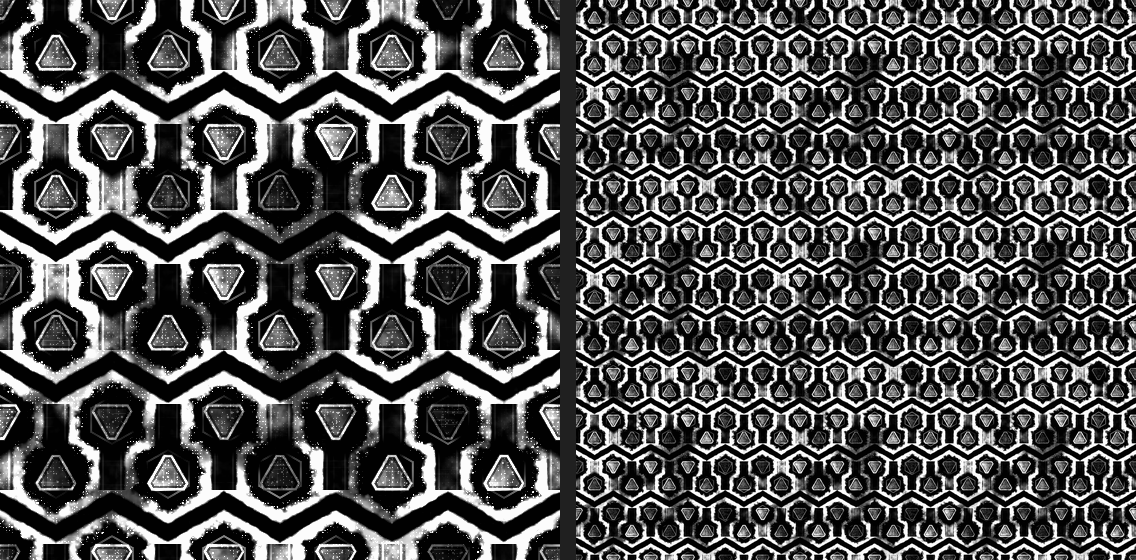
Left: one tile. Right: repeated 3 by 3.
This texture map is drawn by a Shadertoy shader. Its source:

```glsl
// Worn black and white plating: meandering hexagonal bands between zigzag grooves,
// with a clipped triangular stud in every hexagon. Distance functions on a folded
// lattice give the shapes; wrapping value noise and specks give the wear.
#define COLUMNS 5.0
#define ROWS 4.0
#define HEX_INNER 0.28
#define CHANNEL_HALF 0.11
#define GROOVE_HALF 0.068
#define GROOVE_Y 0.53
#define LOWER_OFFSET vec2(0.5, -0.482)
#define STUD_SIDE 0.13
#define STUD_CLIP 0.193
#define EDGE_WEAR 0.11
#define BAND_LIGHT 1.55

const vec2 PITCH = vec2(1.0, COLUMNS / ROWS);

float hash(vec2 p) {
    return fract(sin(dot(p, vec2(127.1, 311.7))) * 43758.5453);
}

// Value noise that wraps after a whole number of cells
float noise(vec2 uv, vec2 cells, float seed) {
    vec2 p = uv * cells, i = floor(p), f = fract(p);
    f = f * f * (3.0 - 2.0 * f);
    vec2 lo = mod(i, cells) + seed, hi = mod(i + 1.0, cells) + seed;
    return mix(mix(hash(lo), hash(vec2(hi.x, lo.y)), f.x),
               mix(hash(vec2(lo.x, hi.y)), hash(hi), f.x), f.y);
}

float fbm(vec2 uv, vec2 cells, float seed) {
    float sum = 0.0, amp = 0.53;
    for (int k = 0; k < 4; k++) {
        sum += amp * noise(uv, cells, seed);
        cells *= 2.0;
        amp *= 0.5;
        seed += 17.0;
    }
    return sum;
}

// Scattered round chips, at most one per cell
float specks(vec2 uv, float cells, float density) {
    vec2 id = mod(floor(uv * cells), cells);
    vec2 center = 0.35 + 0.3 * vec2(hash(id + 3.0), hash(id + 8.0));
    float radius = mix(0.15, 0.36, hash(id + 21.0));
    float d = length(fract(uv * cells) - center);
    return smoothstep(radius, radius * 0.3, d) * step(hash(id + 5.0), density);
}

// Offset from the nearest lattice point
vec2 fold(vec2 p) {
    return p - PITCH * round(p / PITCH);
}

float hexRadius(vec2 p) {
    p = abs(p);
    return max(p.x, 0.5 * p.x + 0.866 * p.y);
}

// Upright triangle with its corners cut off
float studDistance(vec2 p) {
    float side = 0.866 * abs(p.x);
    return max(max(-p.y, side + 0.5 * p.y) - STUD_SIDE,
               max(p.y, side - 0.5 * p.y) - STUD_CLIP);
}

float line(float d, float width) {
    return 1.0 - smoothstep(0.3 * width, width, abs(d));
}

void mainImage(out vec4 fragColor, in vec2 fragCoord) {
    vec2 uv = fragCoord / iResolution.xy;
    vec2 p = uv * COLUMNS;
    float aa = COLUMNS / iResolution.y;

    // Lattice: upper and lower hexagons
    vec2 up = fold(p), low = fold(p - LOWER_OFFSET);
    float hexUp = hexRadius(up), hexLow = hexRadius(low);
    bool isUpper = hexUp < hexLow;
    float hex = min(hexUp, hexLow);
    vec2 id = mod(round((isUpper ? p : p - LOWER_OFFSET) / PITCH), vec2(COLUMNS, ROWS));
    float tint = hash(id + (isUpper ? 31.0 : 57.0));

    // Wear fields
    float grain = fbm(uv, vec2(70.0), 2.0);
    float wear = fbm(uv, vec2(9.0), 40.0);
    float blotch = smoothstep(0.48, 0.72, fbm(uv, vec2(7.0, 6.0), 90.0));
    float chips = max(specks(uv, 112.0, 0.5), specks(uv + 0.37, 190.0, 0.45));
    float scratch = smoothstep(0.7, 0.95, noise(uv, vec2(14.0, 260.0), 5.0))
                  + smoothstep(0.7, 0.95, noise(uv, vec2(260.0, 14.0), 9.0));

    // Dark zigzag grooves, and channels leading out of each hexagon
    float zig = fold(vec2(0.0, p.y - GROOVE_Y + 0.577 * abs(up.x))).y;
    float groove = 0.866 * abs(zig) - GROOVE_HALF;
    float channelUp = max(abs(up.x) - CHANNEL_HALF, up.y);
    float channelLow = max(abs(low.x) - CHANNEL_HALF, -low.y);
    float channel = min(channelUp, channelLow);

    // Bright band: crisp outer edge, crumbling inner edge
    float outer = min(groove, channel) + (grain - 0.5) * 0.025;
    float inner = hex - HEX_INNER + (grain - 0.5) * EDGE_WEAR + chips * 0.035;
    float band = smoothstep(-aa, 0.014 + aa, outer) * smoothstep(-0.012, 0.055, inner);
    float light = smoothstep(0.3, 0.56, wear);
    float tone = band * (mix(0.3, BAND_LIGHT, light) * mix(0.5, 1.3, grain)
               + 0.4 * chips + 0.5 * blotch);

    // Hazy light and fine seams inside the channels
    float axis = channelUp < channelLow ? abs(up.x) : abs(low.x);
    float open = smoothstep(0.01, -0.02, channel) * smoothstep(0.0, 0.05, groove)
               * smoothstep(-0.03, 0.08, hex - HEX_INNER);
    float haze = blotch * (0.2 + 0.75 * grain + 0.3 * chips) + 0.09 * grain;
    tone += open * (haze + line(axis - 0.08, 0.012) * (0.08 + 0.3 * blotch));

    // Faint washer and dust in the hexagon
    float well = smoothstep(0.0, -0.03, hex - HEX_INNER);
    tone += well * line(hex - 0.185, 0.014) * 0.5 * smoothstep(0.4, 0.7, wear);
    tone += 0.05 * scratch * grain;

    // Stud: bright rim, dark bevel line, scuffed face
    vec2 local = isUpper ? vec2(up.x, 0.013 - up.y) : low + vec2(0.0, 0.02);
    float stud = studDistance(local);
    float sheen = smoothstep(0.2, -0.2, local.x + (isUpper ? -local.y : local.y) * 0.4);
    float face = (0.08 + 0.65 * tint) * (0.25 + 1.1 * grain) * (0.5 + sheen)
               + chips * (0.2 + 0.4 * tint) + 0.12 * scratch;
    face *= 1.0 - 0.55 * line(stud + 0.035, 0.014);
    face += line(stud + 0.013, 0.015) * (0.25 + 0.6 * tint) * (0.4 + 1.1 * grain);
    tone = mix(tone, face, smoothstep(aa, -aa, stud));

    // Hard contrast
    tone = clamp((tone - 0.04) * 1.12, 0.0, 1.0);
    fragColor = vec4(vec3(mix(0.005, 0.99, tone)), 1.0);
}
```
